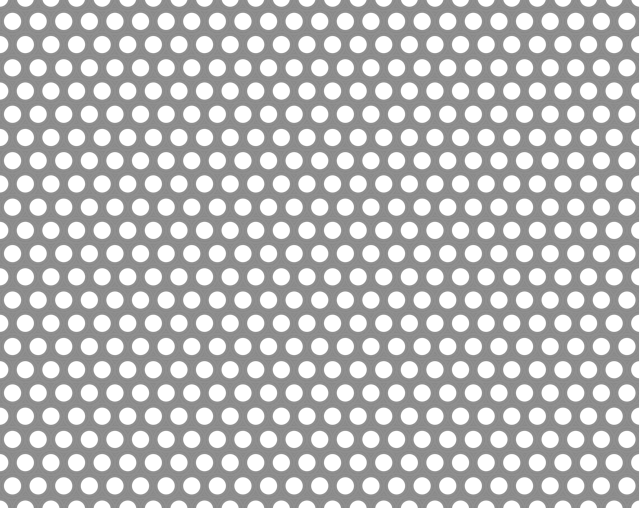
Reproduce this pattern procedurally as a Shadertoy shader.

```glsl
// Lengths are fractions of the canvas width
const float COLUMN_PITCH = 0.04;
const float ROW_PITCH    = 0.03629;
const float DOT_RADIUS   = 0.01345;
const vec2  GRID_OFFSET  = vec2(-0.0004, 0.0006);
const float EDGE_STRIP   = 0.0015;

const vec3  DOT_COLOR    = vec3(1.0);
const vec3  SHEET_LIGHT  = vec3(0.56);
const vec3  SHEET_DARK   = vec3(0.53);
const float RING_PITCH   = 0.0042;
const float GRAIN_FREQ   = 900.0;

// Distance to the nearest point of a rectangular lattice
float latticeDistance(vec2 p, vec2 pitch) {
    return length(p - pitch * floor(p / pitch + 0.5));
}

// Staggered rows are two interleaved rectangular lattices
float nearestDot(vec2 p) {
    vec2 pitch = vec2(COLUMN_PITCH, 2.0 * ROW_PITCH);
    return min(latticeDistance(p, pitch), latticeDistance(p + 0.5 * pitch, pitch));
}

// Layered sines, roughly -1 to 1
float grain(vec2 p) {
    vec2 q = p * GRAIN_FREQ;
    return 0.5 * sin(q.x + 1.7 * sin(0.63 * q.y)) + 0.5 * sin(1.31 * q.y + 1.3 * sin(0.81 * q.x));
}

void mainImage(out vec4 fragColor, in vec2 fragCoord) {
    float pixel = 1.0 / iResolution.x;
    vec2 p = (fragCoord - 0.5 * iResolution.xy) * pixel - GRID_OFFSET;
    float dist = nearestDot(p) - DOT_RADIUS;

    // Grey sheet with faint rings around each dot
    float ring = cos(6.2832 * dist / RING_PITCH);
    float tone = smoothstep(-0.5, 0.5, 0.22 - 0.4 * ring + 0.25 * grain(p));
    vec3 color = mix(SHEET_DARK, SHEET_LIGHT, tone);

    // White dots
    float dots = 1.0 - smoothstep(-0.75 * pixel, 0.75 * pixel, dist);
    color = mix(color, DOT_COLOR, dots);

    // Thin white strip along the right edge
    float toStrip = fragCoord.x * pixel - (1.0 - EDGE_STRIP);
    color = mix(color, DOT_COLOR, clamp(0.5 + toStrip / pixel, 0.0, 1.0));

    fragColor = vec4(color, 1.0);
}
```
